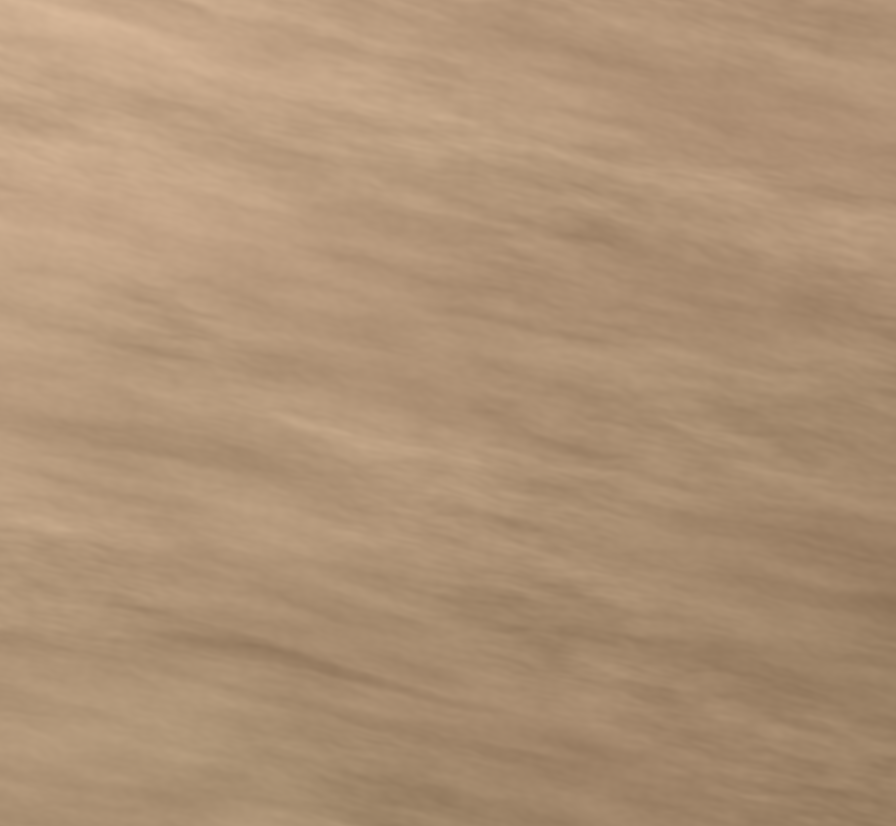
This texture is drawn by a Shadertoy shader. Its source:

```glsl
// Pale oak board: soft slanted grain, fine fibres and light falling from the upper left.

vec2 hashGradient(vec2 cell) {
    vec3 p = fract(cell.xyx * vec3(0.1031, 0.1030, 0.0973));
    p += dot(p, p.yzx + 33.33);
    float angle = 6.2832 * fract((p.x + p.y) * p.z);
    return vec2(cos(angle), sin(angle));
}

// Gradient noise, roughly -0.7 to 0.7
float gradientNoise(vec2 p) {
    vec2 cell = floor(p);
    vec2 f = p - cell;
    vec2 fade = f * f * f * (f * (f * 6.0 - 15.0) + 10.0);
    float a = dot(hashGradient(cell), f);
    float b = dot(hashGradient(cell + vec2(1, 0)), f - vec2(1, 0));
    float c = dot(hashGradient(cell + vec2(0, 1)), f - vec2(0, 1));
    float d = dot(hashGradient(cell + vec2(1, 1)), f - vec2(1, 1));
    return mix(mix(a, b, fade.x), mix(c, d, fade.x), fade.y);
}

// Layers of stretched noise, from broad bands to narrow streaks
float grainStreaks(vec2 p) {
    float sum = 0.0;
    float weight = 1.0;
    vec2 scale = vec2(1.5, 9.0);
    for (int i = 0; i < 4; i++) {
        sum += weight * gradientNoise(p * scale + float(i) * vec2(17.3, 41.7));
        scale *= vec2(1.75, 1.95);
        weight *= 0.8;
    }
    return sum;
}

void mainImage(out vec4 fragColor, in vec2 fragCoord) {
    vec2 uv = fragCoord / iResolution.xy;
    vec2 p = fragCoord / iResolution.y;

    // Grain frame: x along the fibres, y across them, gently bent
    float slant = 0.225;
    vec2 grain = vec2(p.x * cos(slant) - p.y * sin(slant),
                      p.x * sin(slant) + p.y * cos(slant));
    grain.y += 0.022 * gradientNoise(grain * vec2(1.6, 2.4) + 5.0);
    grain.y += 0.006 * gradientNoise(grain * vec2(8.0, 13.0) + 23.0);
    grain.y += 0.003 * gradientNoise(grain * vec2(25.0, 40.0) + 57.0);

    float streaks = grainStreaks(grain);

    // Thin dark pores, fading in and out along the board
    float poreNoise = gradientNoise(grain * vec2(2.4, 32.0) + vec2(61.0, 8.0));
    float porePatch = smoothstep(-0.15, 0.35, gradientNoise(grain * vec2(2.2, 6.0) + 71.0));
    float pores = smoothstep(0.12, 0.5, poreNoise) * porePatch;

    // Short fibres, clearer in some places than others
    float fibrePatch = smoothstep(-0.3, 0.4, gradientNoise(grain * vec2(2.5, 5.0) + 90.0));
    float fibres = gradientNoise(grain * vec2(14.0, 75.0) + 31.0)
                 + 0.8 * gradientNoise(grain * vec2(32.0, 130.0) + 47.0);
    float mottle = gradientNoise(grain * vec2(11.0, 26.0) + 13.0);
    float speckle = gradientNoise(grain * vec2(75.0, 130.0) + 19.0);

    // Light falls off towards the lower right
    float light = 0.080 * (0.5 - uv.x) + 0.085 * (uv.y - 0.5);
    light += 0.022 * smoothstep(0.6, 0.0, length(uv - vec2(0.0, 0.85)));

    float tone = 0.002 + light + 0.050 * streaks - 0.055 * pores
               + 0.036 * fibres * mix(0.35, 1.0, fibrePatch)
               + 0.020 * mottle + 0.013 * speckle;

    vec3 oak = vec3(0.678, 0.568, 0.457);
    vec3 color = oak + tone * vec3(1.04, 1.0, 0.92);

    // Rosy tint near the top, olive tint near the bottom
    float warmth = 0.6 * (uv.y - 0.5) + 0.45 * gradientNoise(grain * vec2(2.0, 6.0) + 3.0);
    color += warmth * vec3(0.016, -0.008, 0.004);

    fragColor = vec4(color, 1.0);
}
```
